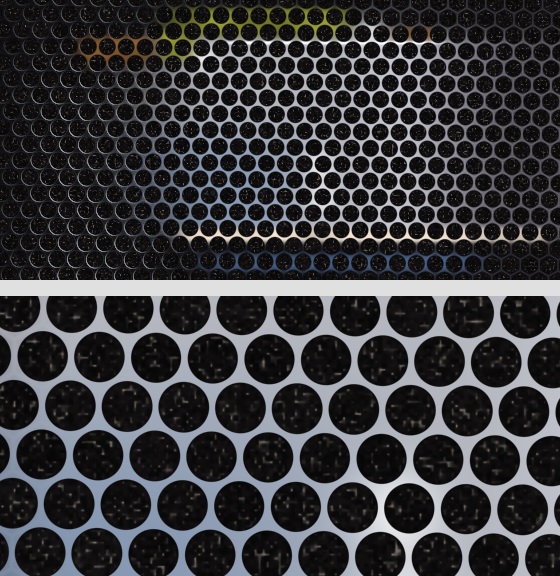
Top: the whole. Bottom: its middle third, enlarged.
Reproduce this texture procedurally as a WebGL 2 fragment shader.

```glsl
#version 300 es
precision highp float;
// Perforated metal sheet over black speckled foam: a slightly tilted hexagonal
// lattice of round holes. Soft boxes of coloured light reflect in the metal,
// which falls off to thin ridges and lit rims near the dark sides.

#define PITCH 0.0675              // hole spacing, canvas height = 1
#define HOLE_RADIUS 0.445         // in units of the pitch
#define TILT 0.013                // slope of the rows
#define ANCHOR vec2(0.785, 0.594) // centre of one hole
#define GRAIN 185.0               // foam grains per canvas height
#define SPARKLE 0.42              // strength of foam glints
#define RIM_LIGHT 0.50            // rim brightness on the dark side

uniform vec2 u_resolution;
out vec4 fragColor;

const vec3 FOAM = vec3(0.047, 0.041, 0.044);
const vec3 DARK_METAL = vec3(0.075, 0.070, 0.085);
const vec3 SILVER = vec3(0.71, 0.72, 0.75);
const vec3 STEEL_BLUE = vec3(0.53, 0.60, 0.70);
const vec3 MAUVE = vec3(0.45, 0.43, 0.48);
const vec3 OLIVE = vec3(0.57, 0.59, 0.20);
const vec3 AMBER = vec3(0.50, 0.34, 0.17);
const vec3 CREAM = vec3(0.93, 0.87, 0.80);
const vec3 DEEP_BLUE = vec3(0.30, 0.41, 0.58);

float hash(vec2 p) {
    vec3 q = fract(vec3(p.xyx) * 0.1031);
    q += dot(q, q.yzx + 33.33);
    return fract((q.x + q.y) * q.z);
}

float noise(vec2 p) {
    vec2 i = floor(p), f = fract(p);
    f = f * f * (3.0 - 2.0 * f);
    return mix(mix(hash(i), hash(i + vec2(1, 0)), f.x),
               mix(hash(i + vec2(0, 1)), hash(i + vec2(1, 1)), f.x), f.y);
}

// Rectangle from lo to hi with edges blurred by soft
float softBox(vec2 p, vec2 lo, vec2 hi, vec2 soft) {
    vec2 m = smoothstep(lo - soft, lo + soft, p)
           * (1.0 - smoothstep(hi - soft, hi + soft, p));
    return m.x * m.y;
}

float glow(vec2 p, vec2 centre, float size) {
    vec2 d = (p - centre) / size;
    return exp(-dot(d, d));
}

// Offset from the nearest hole centre, in pitches
vec2 hexCell(vec2 u) {
    vec2 h = vec2(1.0, sqrt(3.0));
    vec2 a = mod(u + 0.5 * h, h) - 0.5 * h;
    vec2 b = mod(u, h) - 0.5 * h;
    return dot(a, a) < dot(b, b) ? a : b;
}

// Light mirrored by the flat metal; returns colour and amount lit
vec4 reflection(vec2 p) {
    float bow = p.x - 0.55 * (p.y - 0.5) * (p.y - 0.5);
    float lit = smoothstep(0.22, 0.78, bow) * smoothstep(0.10, 0.20, p.y)
              * (1.0 - 0.85 * smoothstep(0.83, 0.93, p.y))
              * (1.0 - 0.55 * smoothstep(1.40, 1.95, p.x));
    vec3 tint = mix(SILVER, STEEL_BLUE,
                    softBox(p, vec2(0.3, 0.1), vec2(1.05, 0.52), vec2(0.25, 0.15)));
    tint = mix(tint, MAUVE, 0.7 * smoothstep(1.35, 1.8, p.x));
    vec3 c = mix(DARK_METAL, tint, lit);
    c += 0.20 * MAUVE * smoothstep(1.2, 1.5, p.x);

    // Coloured bands near the top
    float patches = 0.65 + 0.55 * noise(p * vec2(9.0, 14.0));
    float olive = softBox(p, vec2(0.60, 0.87), vec2(1.24, 0.97), vec2(0.08, 0.02));
    olive = max(olive, softBox(p, vec2(0.57, 0.78), vec2(0.70, 0.90), vec2(0.03)));
    c = mix(c, OLIVE * patches, olive);
    float amber = softBox(p, vec2(0.28, 0.77), vec2(0.55, 0.87), vec2(0.06, 0.03));
    amber += softBox(p, vec2(1.40, 0.86), vec2(1.55, 0.90), vec2(0.03, 0.02));
    c = mix(c, AMBER * patches, amber);
    c += 0.35 * softBox(p, vec2(0.8, 0.842), vec2(1.58, 0.852), vec2(0.06, 0.006));

    // Cream and blue bands near the bottom
    float blue = softBox(p, vec2(0.72, 0.03), vec2(1.72, 0.095), vec2(0.12, 0.025));
    c = mix(c, DEEP_BLUE, 0.85 * blue);
    float cream = softBox(p, vec2(0.64, 0.135), vec2(1.96, 0.185), vec2(0.05, 0.015));
    c = mix(c, CREAM * (0.82 + 0.25 * noise(p * 8.0)), cream);

    // Small hot spots
    float hot = glow(p, vec2(1.14, 0.41), 0.055) + glow(p, vec2(1.15, 0.29), 0.06)
              + glow(p, vec2(0.73, 0.79), 0.05) + glow(p, vec2(1.32, 0.885), 0.06);
    c = mix(c, vec3(0.97), min(0.8 * hot, 1.0));
    return vec4(c, clamp(lit + olive + amber + blue + cream + hot, 0.0, 1.0));
}

void main() {
    vec2 p = gl_FragCoord.xy / u_resolution.y;
    vec2 d = p - ANCHOR;
    vec2 u = vec2(d.x - TILT * d.y, d.y + TILT * d.x) / PITCH;
    vec2 cell = hexCell(u);
    float variation = hash(floor((u - cell) * 2.0 + 0.5) + 200.0);
    float r = length(cell);
    float aa = 0.8 / (u_resolution.y * PITCH);
    float radius = HOLE_RADIUS + 0.008 * (variation - 0.5);

    // Foam with grain and glints
    float grain = noise(p * GRAIN);
    float glint = pow(noise(p * GRAIN * 1.13 + 71.0), 7.0);
    vec3 foam = FOAM * (0.6 + 0.9 * grain) * (0.85 + 0.3 * variation);
    foam += SPARKLE * glint * vec3(1.0, 0.95, 0.88) * (1.0 - smoothstep(0.34, 0.44, r));

    // Metal: flat where lit, a thin ridge where dark
    vec4 mirror = reflection(p);
    vec2 q = abs(cell);
    float edge = 0.5 - max(q.x, dot(q, vec2(0.5, 0.866)));
    float ridge = 1.0 - smoothstep(0.01, 0.07, edge);
    vec3 metal = mirror.rgb * mix(0.45 + 0.55 * ridge, 1.0, mirror.a);

    // Crescent of light along the rims of the unlit left side
    float facing = max(dot(cell / max(r, 0.001), vec2(-0.78, -0.62)), 0.0);
    float rim = 1.0 - smoothstep(0.015, 0.05, abs(r - radius - 0.015));
    float side = (1.0 - mirror.a) * (1.0 - smoothstep(0.35, 0.9, p.x))
               * smoothstep(-0.15, 0.25, p.x) * (1.0 - 0.5 * smoothstep(0.6, 1.0, p.y));
    vec3 rimLight = RIM_LIGHT * rim * side * (0.2 + facing) * vec3(0.95, 0.96, 1.0);

    vec3 color = mix(foam, metal, smoothstep(radius - aa, radius + aa, r)) + rimLight;
    fragColor = vec4(color, 1.0);
}
```
